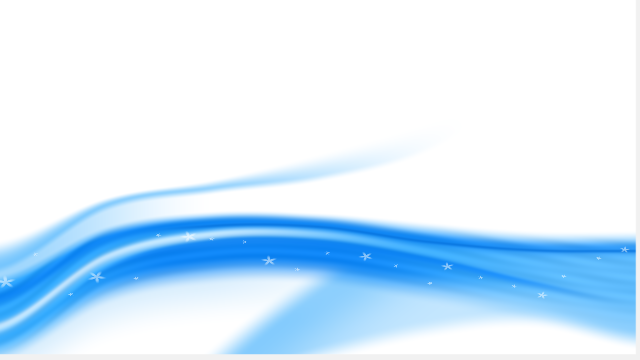
A Shadertoy shader for this background:

```glsl
// Silky blue ribbons with a rising wisp and scattered blossoms on a white page.

const vec3 WHITE = vec3(1.0);
const vec3 PALE = vec3(0.80, 0.91, 0.99);
const vec3 SKY = vec3(0.43, 0.76, 0.99);
const vec3 AZURE = vec3(0.19, 0.66, 0.99);
const vec3 DEEP = vec3(0.01, 0.48, 0.95);
const vec3 MARGIN = vec3(0.945);

// Smooth curve through seven heights spaced evenly over x = 0..1.
float curve(float x, float k[7]) {
    float s = clamp(x, 0.0, 0.9999) * 6.0;
    int i = int(s);
    float t = fract(s);
    float a = k[max(i - 1, 0)], b = k[i], c = k[i + 1], d = k[min(i + 2, 6)];
    return b + 0.5 * t * (c - a + t * (2.0 * a - 5.0 * b + 4.0 * c - d
             + t * (3.0 * (b - c) + d - a)));
}

// Soft line with separate widths above and below its centre.
float stroke(float d, float above, float below) {
    float q = d / (d > 0.0 ? above : below);
    return exp(-q * q);
}

float fall(float lo, float hi, float v) {
    return 1.0 - smoothstep(lo, hi, v);
}

float hash(float n) {
    return fract(sin(n * 91.345) * 4375.85);
}

// Five soft petals, slightly flattened.
float blossom(vec2 p, float radius, float turn) {
    p.y *= 1.5;
    float angle = atan(p.y, p.x) + turn;
    float edge = radius * (0.6 + 0.4 * cos(5.0 * angle));
    return fall(edge * 0.5, edge + radius * 0.25, length(p));
}

vec3 addWisp(vec3 col, vec2 uv, float top) {
    float low = curve(uv.x, float[7](0.250, 0.422, 0.470, 0.505, 0.583, 0.76, 0.90));
    float high = curve(uv.x, float[7](0.335, 0.452, 0.502, 0.575, 0.665, 0.80, 0.92));
    float veil = smoothstep(top - 0.03, top, uv.y) * fall(low, high, uv.y);
    col = mix(col, SKY, 0.65 * veil * fall(0.02, 0.34, uv.x));
    float body = smoothstep(low - 0.012, low + 0.012, uv.y) * fall(low + 0.005, high, uv.y);
    return mix(col, SKY, 0.85 * body * fall(0.25, 0.74, uv.x));
}

// Translucent fan spreading to the right underneath the ribbon.
vec3 addFan(vec3 col, vec2 uv, float top) {
    float floorY = curve(uv.x, float[7](-0.10, -0.10, -0.08, 0.005, 0.075, 0.105, 0.045));
    float left = 0.34 + 0.60 * uv.y + 0.5 * uv.y * uv.y;
    float d = uv.x - left;
    float body = smoothstep(-0.035, 0.035, d) * smoothstep(floorY - 0.02, floorY + 0.04, uv.y)
               * fall(top - 0.03, top, uv.y);
    float density = 0.40 + 0.45 * stroke(d - 0.03, 0.12, 0.1) + 0.35 * smoothstep(0.7, 1.0, uv.x);
    return mix(col, SKY, body * density);
}

vec3 addRibbon(vec3 col, vec2 uv, float top) {
    float x = uv.x, y = uv.y;
    float bottom = curve(x, float[7](0.030, 0.194, 0.252, 0.250, 0.200, 0.145, 0.10));
    float upper = curve(x, float[7](0.165, 0.329, 0.373, 0.370, 0.329, 0.305, 0.303));
    float sheen = curve(x, float[7](0.095, 0.287, 0.350, 0.350, 0.307, 0.26, 0.23));
    float lower = curve(x, float[7](0.040, 0.255, 0.329, 0.329, 0.282, 0.213, 0.155));
    float right = smoothstep(0.55, 0.95, x);

    // Pale shadow under the left arch, then the soft body.
    col = mix(col, PALE, 0.85 * fall(top - 0.02, top, y)
            * smoothstep(bottom - 0.16, bottom, y) * fall(0.3, 0.6, x));
    float haze = mix(0.012, 0.03, smoothstep(0.45, 0.7, x));
    float body = fall(top - 0.022, top + haze, y)
               * smoothstep(bottom - 0.045, bottom + 0.035 + 0.06 * right, y);
    vec3 silk = mix(AZURE, SKY, 0.75 * right);

    // Folds: deep crests, a bright sheen and two narrow creases.
    silk = mix(silk, DEEP, 0.75 * stroke(y - upper - 0.008, 0.022, 0.020) * (1.0 - 0.3 * right));
    float lowerFold = 0.8 * fall(lower - 0.008, lower + 0.004, y) * smoothstep(0.05, 0.28, x);
    silk = mix(silk, DEEP, lowerFold * fall(0.50, 0.85, x));
    silk = mix(silk, PALE, 0.9 * stroke(y - sheen, 0.012, 0.020) * fall(0.30, 0.72, x));
    silk = mix(silk, DEEP, 0.7 * stroke(y - lower, 0.008, 0.012) * smoothstep(0.1, 0.25, x)
             * fall(0.75, 1.0, x));
    silk = mix(silk, DEEP * 0.9, 0.65 * stroke(y - upper, 0.004, 0.005) * smoothstep(0.2, 0.35, x));
    float ripple = sin((y - lower) * 170.0 + 2.0 * x) * sin((y - upper) * 61.0);
    return mix(col, silk + 0.025 * ripple, body);
}

vec3 addBlossoms(vec3 col, vec2 uv, float top, float aspect) {
    for (int i = 0; i < 22; i++) {
        float n = float(i);
        float x = (n + 0.2 + 0.6 * hash(n)) / 22.0;
        float ridge = curve(x, float[7](0.300, 0.361, 0.403, 0.396, 0.356, 0.331, 0.331));
        float y = ridge - 0.02 - 0.14 * hash(n + 31.0);
        float radius = i % 3 == 0 ? 0.026 * (1.0 - 0.5 * x) : 0.008;
        vec2 p = (uv - vec2(x, y)) * vec2(aspect, 1.0);
        col = mix(col, WHITE, 0.5 * blossom(p, radius, 6.28 * hash(n + 7.0)));
    }
    return col;
}

void mainImage(out vec4 fragColor, in vec2 fragCoord) {
    vec2 uv = fragCoord / iResolution.xy;
    float top = curve(uv.x, float[7](0.225, 0.361, 0.403, 0.396, 0.356, 0.331, 0.331));
    vec3 col = addWisp(WHITE, uv, top);
    col = addFan(col, uv, top);
    col = addRibbon(col, uv, top);
    col = addBlossoms(col, uv, top, iResolution.x / iResolution.y);

    // Thin grey margin on the right and bottom.
    float page = fall(0.992, 0.995, uv.x) * smoothstep(0.014, 0.018, uv.y);
    fragColor = vec4(mix(MARGIN, col, page), 1.0);
}
```
